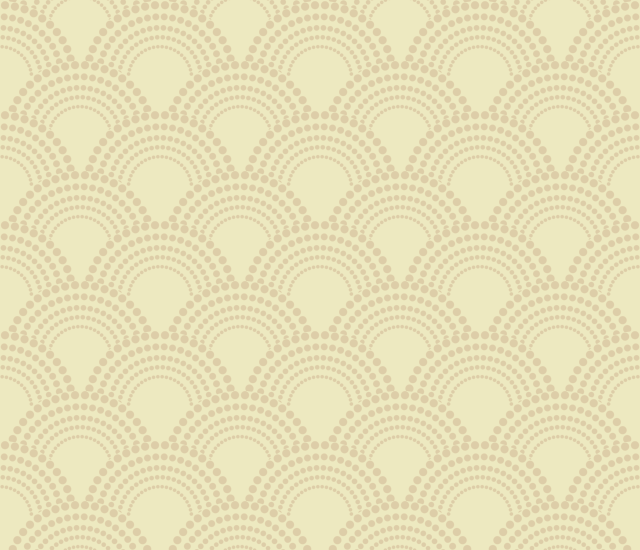
Reproduce this pattern procedurally as a Shadertoy shader.

```glsl
const vec2 REPEATS = vec2(4.0, 5.0);        // scales across, row pairs down
const float ROW_PERIOD = 0.6875;            // height of a row pair, in scale widths
const float ROW_PHASE = 0.288;              // first row centre, in row pairs
const float STAGGER_DROP = 0.545;           // drop of the shifted row, in row pairs
const float RING_RADII[5] = float[5](0.458, 0.385, 0.316, 0.257, 0.198);
const float DOTS_PER_TURN = 46.0;
const float DOTS_PER_SIDE = 11.0;           // dots on each side of the crown
const float DOT_RATIO = 0.0555;             // dot radius relative to its ring
const float FAN_RADIUS = 0.484;             // disc that hides the rows behind
const vec3 CREAM = vec3(0.930, 0.915, 0.752);
const vec3 SAND = vec3(0.868, 0.803, 0.657);
const float TAU = 6.2831853;

float cover(float signedDist, float pixel) {
    return 1.0 - smoothstep(-0.75 * pixel, 0.75 * pixel, signedDist);
}

// Concentric arcs of dots, with the crown midway between two dots
float dottedArcs(vec2 p, float pixel) {
    float angleStep = TAU / DOTS_PER_TURN;
    float slot = floor(atan(p.x, p.y) / angleStep) + 0.5;
    if (abs(slot) > DOTS_PER_SIDE) return 0.0;

    float angle = slot * angleStep;
    vec2 direction = vec2(sin(angle), cos(angle));
    float dist = 1.0;
    for (int i = 0; i < 5; i++) {
        float radius = RING_RADII[i];
        dist = min(dist, length(p - direction * radius) - radius * DOT_RATIO);
    }
    return cover(dist, pixel);
}

// Lays one row of opaque fans over the ink behind it
float layFans(float ink, vec2 p, float pixel) {
    p.x = fract(p.x + 0.5) - 0.5;
    ink *= 1.0 - cover(length(p) - FAN_RADIUS, pixel);
    return max(ink, dottedArcs(p, pixel));
}

void mainImage(out vec4 fragColor, in vec2 fragCoord) {
    vec2 grid = fragCoord / iResolution.xy * REPEATS;
    float pixel = REPEATS.x / iResolution.x;
    float rowPos = fract(grid.y - ROW_PHASE);

    // Paint from the upper rows at the back to the lower rows in front
    float ink = 0.0;
    for (int row = 2; row >= 0; row--) {
        float y = rowPos - float(row);
        ink = layFans(ink, vec2(grid.x, y * ROW_PERIOD), pixel);
        ink = layFans(ink, vec2(grid.x + 0.5, (y + STAGGER_DROP) * ROW_PERIOD), pixel);
    }

    fragColor = vec4(mix(CREAM, SAND, ink), 1.0);
}
```
